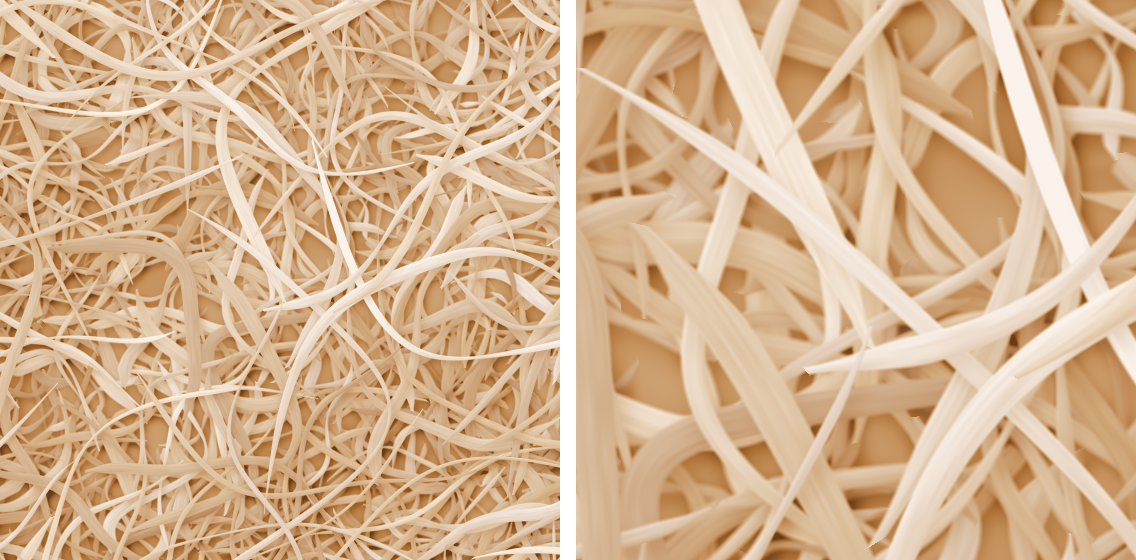
Left, the full canvas; right, a detail of the centre.
Reproduce this texture procedurally as a three.js fragment shader.

```glsl
// Wood wool: a tangled heap of pale curled wood shavings over warm brown shade.
varying vec2 vUv;

const vec3 GAP   = vec3(0.40, 0.23, 0.10);
const vec3 DEEP  = vec3(0.66, 0.43, 0.22);
const vec3 TAN   = vec3(0.76, 0.56, 0.37);
const vec3 SAND  = vec3(0.81, 0.66, 0.50);
const vec3 CREAM = vec3(0.86, 0.75, 0.62);
const vec3 PALE  = vec3(0.92, 0.85, 0.78);
const vec3 GLINT = vec3(0.98, 0.95, 0.92);

const int   LAYERS      = 18;
const float CELL_BACK   = 0.10;   // strand spacing and reach, deepest layer
const float CELL_FRONT  = 0.56;   // same, topmost layer
const float WIDTH_MIN   = 0.0045; // half widths of the ribbons
const float WIDTH_MAX   = 0.0140;
const float TONE_BASE   = 0.34;   // tones run from 0 (DEEP) to 1 (PALE)
const float TONE_BACK   = 0.62;
const float TONE_FRONT  = 0.95;
const float TONE_SPREAD = 0.36;
const float SHADOW      = 0.17;
const float SHADOW_SIZE = 0.007;
const vec2  SHADOW_DIR  = vec2(0.5, -0.86);

float hash(vec2 p) {
  return fract(sin(dot(p, vec2(127.1, 311.7))) * 43758.5453);
}

vec4 hash4(vec2 p) {
  float d = dot(p, vec2(127.1, 311.7));
  return fract(sin(d + vec4(0.0, 17.3, 41.9, 73.7)) * vec4(43758.5453, 22578.15, 19642.35, 31415.93));
}

float noise(vec2 p) {
  vec2 i = floor(p), f = fract(p);
  f = f * f * (3.0 - 2.0 * f);
  return mix(mix(hash(i), hash(i + vec2(1, 0)), f.x),
             mix(hash(i + vec2(0, 1)), hash(i + vec2(1, 1)), f.x), f.y);
}

// Maps a tone to the wood palette, with shade below 0 and glints above 1.
vec3 woodColor(float tone) {
  float t = tone * 4.0;
  vec3 c = mix(GAP, DEEP, clamp(t * 0.7 + 1.0, 0.0, 1.0));
  c = mix(c, TAN,   clamp(t, 0.0, 1.0));
  c = mix(c, SAND,  clamp(t - 1.0, 0.0, 1.0));
  c = mix(c, CREAM, clamp(t - 2.0, 0.0, 1.0));
  c = mix(c, PALE,  clamp(t - 3.0, 0.0, 1.0));
  return mix(c, GLINT, clamp(t - 4.0, 0.0, 1.0));
}

// Lays one ribbon over the heap; heap.x is tone, heap.y is warmth.
vec2 addStrand(vec2 heap, vec2 p, vec2 id, float cell, float depth) {
  vec4 a = hash4(id), b = hash4(id + 57.3);
  vec2 q = p - (floor(id) + a.xy) * cell;
  float angle = 6.2832 * a.z;
  vec2 dir = vec2(cos(angle), sin(angle));
  vec2 normal = vec2(-dir.y, dir.x);
  float halfLength = cell * mix(0.55, 0.85, a.w);
  float u = dot(q, dir) / halfLength;
  if (abs(u) > 1.0) return heap;

  // Bent, wavy centre line, with distance corrected for its slope
  float bend = (b.x - 0.5) * 1.5 * cell;
  float wave = 0.06 * cell, phase = 6.2832 * b.y;
  float curve = bend * (u * u - 0.5) + wave * sin(4.5 * u + phase);
  float slope = (2.0 * bend * u + 4.5 * wave * cos(4.5 * u + phase)) / halfLength;
  float across = (dot(q, normal) - curve) * inversesqrt(1.0 + slope * slope);

  // The ribbon narrows where it twists edge-on, and towards its ends
  float twist = abs(cos(u * mix(0.6, 2.6, b.z) + phase * 2.0));
  float ends = 1.0 - smoothstep(0.82, 1.0, abs(u));
  float width = mix(WIDTH_MIN, WIDTH_MAX, b.w * b.w);
  width *= mix(0.35, 1.0, twist) * mix(0.25, 1.0, ends);

  // Soft shadow cast on the heap below
  vec2 facing = normalize(normal - slope * dir);
  float lean = dot(facing, SHADOW_DIR);
  float s = (across - SHADOW_SIZE * lean) / (width + SHADOW_SIZE);
  heap.x -= SHADOW * ends * exp(-s * s * 1.3);

  float edge = mix(0.0022, 0.0012, depth);
  float cover = 1.0 - smoothstep(-edge, edge, abs(across) - width);
  if (cover <= 0.0) return heap;

  // Ribbon tone: own shade, twist sheen, lit side and fine grain
  float tone = mix(TONE_BACK, TONE_FRONT, depth) + (a.y + b.z - 1.0) * TONE_SPREAD;
  tone += 0.16 * (twist - 0.6) - 0.13 * lean * clamp(across / width, -1.0, 1.0);
  tone += 0.14 * (noise(vec2(u * halfLength * 40.0, across * 420.0) + id) - 0.5);
  return mix(heap, vec2(tone, a.w - 0.5), cover);
}

void main() {
  vec2 heap = vec2(TONE_BASE + 0.25 * (noise(vUv * 14.0) - 0.5), 0.5);
  for (int layer = 0; layer < LAYERS; layer++) {
    float depth = float(layer) / float(LAYERS - 1);
    float cell = CELL_BACK * pow(CELL_FRONT / CELL_BACK, depth);
    vec2 shift = vec2(hash(vec2(depth, 3.1)), hash(vec2(depth, 8.7))) * cell;
    vec2 p = vUv + shift;
    vec2 home = floor(p / cell);
    for (int y = -1; y <= 1; y++)
      for (int x = -1; x <= 1; x++)
        heap = addStrand(heap, p, home + vec2(x, y) + 0.05 * float(layer), cell, depth);
  }

  // Broad hollows and mounds of the heap
  float tone = heap.x + 0.2 * (noise(vUv * 3.5 + 4.0) - 0.5);
  vec3 color = woodColor(tone) + heap.y * vec3(0.015, 0.0, -0.04);
  gl_FragColor = vec4(color, 1.0);
}
```
